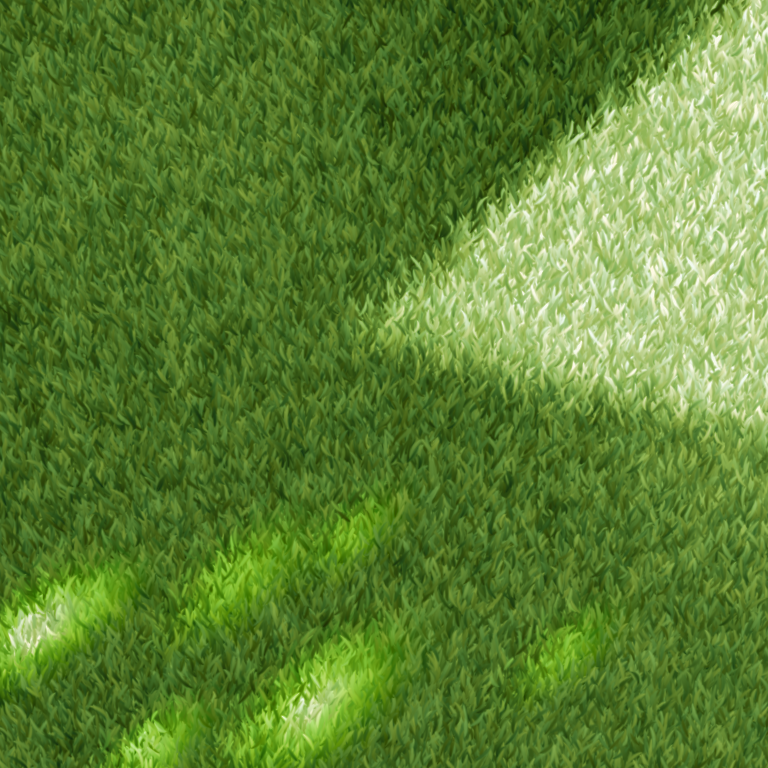
This texture is drawn by a Shadertoy shader. Its source:

```glsl
// A lawn in dappled light: many layers of small curved blades, one per jittered
// grid cell, build a tone. A sunlit wedge and tilted soft spots raise that tone,
// and a ramp from dark green to pale straw turns it into colour.
#define LAYERS 12
#define CELLS 50.0
#define BLADE_LENGTH 0.80
#define BLADE_WIDTH 0.115
#define BLADE_SOFTNESS 0.10
#define LEAN_SPREAD 1.6
#define SHADE_TONE 0.245
#define SUN_TONE 0.52
#define CONTRAST 0.40
#define CLUMP_CONTRAST 0.10
#define EDGE_RAGGED 0.035

vec4 hash4(vec2 cell, float seed) {
    vec4 k = vec4(dot(cell, vec2(127.1, 311.7)), dot(cell, vec2(269.5, 183.3)),
                  dot(cell, vec2(419.2, 371.9)), dot(cell, vec2(73.7, 157.3)));
    return fract(sin(k + seed * 17.13) * 43758.54);
}

// Distance to the nearest jittered point, for clumps in the turf
float cellular(vec2 p) {
    vec2 id = floor(p), f = fract(p);
    float nearest = 2.0;
    for (int y = -1; y <= 1; y++)
    for (int x = -1; x <= 1; x++) {
        vec2 n = vec2(x, y);
        nearest = min(nearest, length(n + hash4(id + n, 5.0).xy - f));
    }
    return nearest;
}

// Paints one layer of blades over the tone (x) and hue shift (y)
vec2 paintBlades(vec2 under, vec2 p, float layer, float pixel) {
    float turn = layer * 0.7;
    vec2 g = p * CELLS + vec2(sin(turn * 5.3), cos(turn * 3.1)) * 9.0;
    vec2 id = floor(g), f = fract(g);
    float soft = max(BLADE_SOFTNESS, pixel * CELLS);
    float lean = mix(0.30, -0.15, smoothstep(0.2, 0.9, p.x + 0.3 * (1.0 - p.y)));
    for (int y = -1; y <= 1; y++)
    for (int x = -1; x <= 1; x++) {
        vec2 n = vec2(x, y);
        vec4 r = hash4(id + n, layer);
        vec4 s = hash4(id + n, layer + 31.0);
        vec2 q = f - n - 0.15 - 0.7 * r.xy;
        float a = lean + (r.z - 0.5) * LEAN_SPREAD;
        q = mat2(cos(a), -sin(a), sin(a), cos(a)) * q;
        float h = q.y / (BLADE_LENGTH * mix(0.65, 1.15, s.x));
        float bend = (s.y - 0.5) * 0.5 * h * h;
        float width = BLADE_WIDTH * (1.0 - h * h);
        float cover = smoothstep(soft, -soft, abs(q.x - bend) - width);
        cover *= smoothstep(1.0, 0.7, abs(h)) * 0.9;
        float tone = r.w * 0.9 + 0.2 * h + 0.05;
        under = mix(under, vec2(tone, s.z), cover);
    }
    return under;
}

// Sunlit wedge: crisp along its upper side, fading to a weak haze below
float wedgeLight(vec2 p) {
    vec2 q = p - vec2(0.445, 0.565);
    float upper = dot(q, vec2(0.655, -0.755));
    float lower = dot(q, vec2(0.20, 0.98));
    float fade = 0.035 + 0.055 * smoothstep(0.0, 0.55, q.x);
    float body = smoothstep(-0.022, 0.035, upper) * smoothstep(-fade, 0.045, lower);
    float haze = smoothstep(0.15, 0.55, q.x) * smoothstep(-0.28, -0.04, lower)
               * smoothstep(0.0, 0.1, upper);
    body *= mix(0.70, 1.05, smoothstep(0.0, 0.3, q.x));
    return max(body, 0.36 * haze);
}

// Tilted spots: centre, half length, strength
float spotLight(vec2 p) {
    const vec3 aspect = vec3(0.77, 0.64, 2.3);
    vec4 spots[7] = vec4[7](
        vec4(0.045, 0.180, 0.080, 1.15), vec4(0.130, 0.215, 0.060, 0.34),
        vec4(0.310, 0.245, 0.085, 0.52), vec4(0.460, 0.305, 0.060, 0.42),
        vec4(0.410, 0.080, 0.100, 0.98), vec4(0.200, 0.025, 0.060, 0.80),
        vec4(0.735, 0.150, 0.065, 0.40));
    float light = 0.0;
    for (int i = 0; i < 7; i++) {
        vec2 q = p - spots[i].xy;
        q = vec2(dot(q, aspect.xy), aspect.z * dot(q, vec2(-aspect.y, aspect.x)));
        light += spots[i].w * exp(-dot(q, q) / (spots[i].z * spots[i].z));
    }
    return light;
}

vec3 grassRamp(float t) {
    vec3 stops[8] = vec3[8](
        vec3(0.08, 0.17, 0.03), vec3(0.19, 0.32, 0.07), vec3(0.30, 0.45, 0.15),
        vec3(0.42, 0.57, 0.22), vec3(0.55, 0.70, 0.32), vec3(0.66, 0.77, 0.46),
        vec3(0.80, 0.87, 0.66), vec3(0.97, 0.98, 0.92));
    float x = clamp(t, 0.0, 0.999) * 7.0;
    int i = int(x);
    return mix(stops[i], stops[i + 1], fract(x));
}

void mainImage(out vec4 fragColor, in vec2 fragCoord) {
    vec2 p = fragCoord / iResolution.xy;
    float pixel = 1.0 / min(iResolution.x, iResolution.y);

    // Blades, back to front
    vec2 grass = vec2(0.2, 0.5);
    for (int i = 0; i < LAYERS; i++) grass = paintBlades(grass, p, float(i), pixel);

    // Light, its borders broken up by the blades
    vec2 lit = p + (grass - 0.5) * EDGE_RAGGED;
    float spots = min(spotLight(lit), 1.0);
    float light = min(wedgeLight(lit) + spots, 1.05);

    // Broad shade: deeper beside the wedge, lighter at the upper left and low right
    float clumps = 0.5 - cellular(p * 22.0);
    vec2 glade = p - vec2(0.27, 0.78), gloom = p - vec2(0.68, 0.90);
    float broad = 0.05 * exp(-dot(glade, glade) * 14.0)
                - 0.07 * exp(-dot(gloom, gloom) * 22.0)
                + 0.05 * smoothstep(0.3, 0.9, p.x) * smoothstep(0.5, 0.1, p.y);
    float tone = SHADE_TONE + SUN_TONE * light + broad + CLUMP_CONTRAST * clumps
               + (grass.x - 0.5) * CONTRAST * (1.0 + 0.35 * light);

    // Slight warm and cool blades, fresher green in the spots and at the wedge tip
    vec3 color = grassRamp(tone);
    color += (grass.y - 0.5) * vec3(0.07, 0.0, -0.06);
    float tip = 0.4 * light * exp(-16.0 * distance(p, vec2(0.47, 0.56)));
    color += vec3(-0.03, 0.05, -0.13) * (4.0 * spots * (1.0 - spots) + tip);
    fragColor = vec4(clamp(color, 0.0, 1.0), 1.0);
}
```
